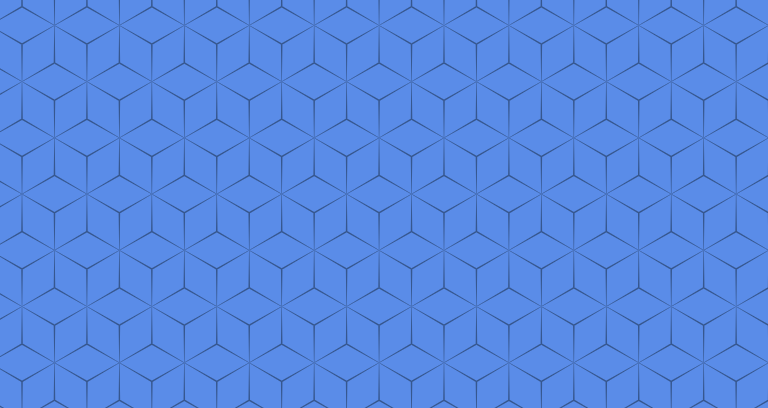
Write a Shadertoy shader that draws this pattern.

```glsl
const float REPEATS_ACROSS = 11.83;
const vec2 STAR_OFFSET = vec2(0.424, 0.153);   // one star relative to the canvas centre
const float EDGE_LENGTH = 0.57735;             // rhombus side, in repeats
const float THIN_HALF_WIDTH = 0.0035;          // at six-way stars
const float THICK_HALF_WIDTH = 0.012;          // at three-way corners
const vec3 FACE_COLOR = vec3(0.353, 0.549, 0.910);
const vec3 LINE_COLOR = vec3(0.210, 0.340, 0.560);

// Offset from the nearest point of a triangular lattice with unit spacing
vec2 nearestStar(vec2 p) {
    vec2 cell = vec2(1.0, sqrt(3.0));
    vec2 a = mod(p + 0.5 * cell, cell) - 0.5 * cell;
    vec2 b = mod(p, cell) - 0.5 * cell;
    return dot(a, a) < dot(b, b) ? a : b;
}

// Share of a pixel-wide interval covered by a line
float lineCoverage(float dist, float halfWidth, float pixel) {
    float upper = clamp(dist + 0.5 * pixel, -halfWidth, halfWidth);
    float lower = clamp(dist - 0.5 * pixel, -halfWidth, halfWidth);
    return (upper - lower) / pixel;
}

// Line through the star that widens toward both ends
float taperedSpoke(vec2 p, float angle, float pixel) {
    vec2 dir = vec2(cos(angle), sin(angle));
    float along = min(abs(dot(p, dir)) / EDGE_LENGTH, 1.0);
    float across = abs(dot(p, vec2(-dir.y, dir.x)));
    return lineCoverage(across, mix(THIN_HALF_WIDTH, THICK_HALF_WIDTH, along), pixel);
}

// Three crossing spokes per star join into cube outlines
float cubeLines(vec2 p, float pixel) {
    vec2 local = nearestStar(p);
    float ink = 0.0;
    for (int i = 0; i < 3; i++) {
        float angle = radians(30.0 + 60.0 * float(i));
        ink = max(ink, taperedSpoke(local, angle, pixel));
    }
    return ink;
}

void mainImage(out vec4 fragColor, in vec2 fragCoord) {
    float pixel = REPEATS_ACROSS / iResolution.x;
    vec2 p = (fragCoord - 0.5 * iResolution.xy) * pixel - STAR_OFFSET;
    fragColor = vec4(mix(FACE_COLOR, LINE_COLOR, cubeLines(p, pixel)), 1.0);
}
```
